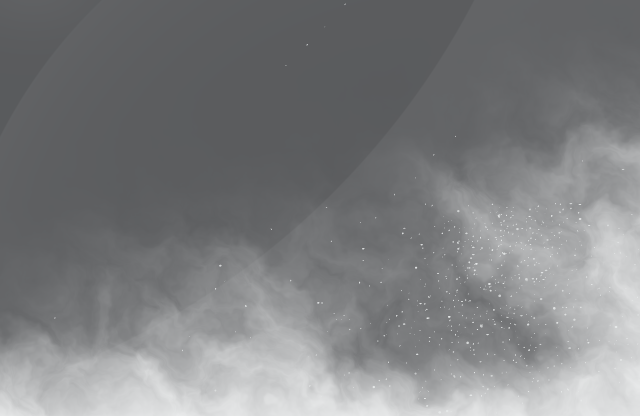
Give the GLSL for this background, as a WebGL 1 fragment shader.

```glsl
precision highp float;
// Pale smoke and drifting dust rising over a slate backdrop with two curved sheens.

uniform vec2 u_resolution;

#define SLATE vec3(0.350, 0.355, 0.363)
#define SMOKE vec3(0.915, 0.920, 0.922)
#define DUST vec3(0.90, 0.91, 0.91)
#define SHEEN 0.032
#define SMOKE_SCALE 4.5
#define SMOKE_WARP 0.10
#define SMOKE_CONTRAST 1.3
#define DUST_CELL 0.0125
#define DUST_TOP 0.51

float hash(vec2 p) {
  return fract(sin(dot(p, vec2(127.1, 311.7))) * 43758.5);
}

vec2 gradient(vec2 cell) {
  float a = 6.2832 * hash(cell);
  return vec2(cos(a), sin(a));
}

// Gradient noise, roughly -0.7 to 0.7
float noise(vec2 p) {
  vec2 i = floor(p), f = fract(p);
  vec2 w = f * f * f * (f * (f * 6.0 - 15.0) + 10.0);
  vec2 e = vec2(1.0, 0.0);
  float low = mix(dot(gradient(i), f), dot(gradient(i + e.xy), f - e.xy), w.x);
  float high = mix(dot(gradient(i + e.yx), f - e.yx),
                   dot(gradient(i + e.xx), f - e.xx), w.x);
  return mix(low, high, w.y);
}

float fbm(vec2 p) {
  float sum = 0.0, amp = 0.65;
  for (int i = 0; i < 5; i++) {
    sum += amp * noise(p);
    p = mat2(1.6, 1.2, -1.2, 1.6) * p + 3.7;
    amp *= 0.52;
  }
  return sum;
}

// Soft elliptical cloud
float puff(vec2 p, vec2 center, vec2 radii) {
  vec2 q = (p - center) / radii;
  return exp(-dot(q, q));
}

// Layers one translucent cloud over another
float screen(float a, float b) {
  return 1.0 - (1.0 - a) * (1.0 - b);
}

// Flat slate with light fading away from two large arcs
vec3 backdrop(vec2 p, float px) {
  float leftArc = 1.226 - distance(p, vec2(1.092, 0.114));
  float rightArc = distance(p, vec2(-0.532, 1.87)) - 1.885;
  float light = smoothstep(-px, px, leftArc) * exp(-max(leftArc, 0.0) / 0.22);
  light += smoothstep(-px, px, rightArc) * exp(-max(rightArc, 0.0) / 0.7);
  light += 0.9 * puff(p, vec2(0.08, 1.04), vec2(0.18, 0.12))
         * smoothstep(px, -px, leftArc);
  return SLATE + SHEEN * light;
}

float smokeDensity(vec2 p) {
  vec2 s = p * SMOKE_SCALE;
  vec2 warp = vec2(fbm(s + 11.3), fbm(s + 47.9));
  vec2 q = p + SMOKE_WARP * warp;

  float a = smoothstep(0.20, -0.04, q.y);
  a = screen(a, 0.53 * puff(q, vec2(0.56, 0.14), vec2(0.34, 0.23)));
  a = screen(a, 0.40 * puff(q, vec2(0.08, 0.07), vec2(0.25, 0.13)));
  a = screen(a, 0.08 * puff(q, vec2(1.00, 0.28), vec2(0.40, 0.25)));
  a = screen(a, 0.95 * puff(q, vec2(1.60, 0.20), vec2(0.30, 0.36)));
  a = screen(a, 0.32 * puff(q, vec2(1.36, 0.46), vec2(0.28, 0.14)));
  a = screen(a, 0.16 * puff(q, vec2(1.17, 0.49), vec2(0.14, 0.11)));
  a = screen(a, 0.14 * puff(q, vec2(1.50, 0.62), vec2(0.25, 0.16)));

  // Wisps stretched along the rising diagonal
  vec2 along = vec2(dot(p, vec2(0.8, -0.6)), dot(p, vec2(0.6, 0.8)));
  float wisps = fbm(along * vec2(6.0, 9.0) + 1.5 * warp);
  return clamp(a + SMOKE_CONTRAST * wisps * a * (1.1 - a), 0.0, 1.0);
}

// Jittered flecks: two fine layers and one of sparse larger flakes
float dust(vec2 p, float px) {
  float amount = 0.50 * puff(p, vec2(1.23, 0.45), vec2(0.13, 0.11));
  amount += 0.28 * puff(p, vec2(1.16, 0.23), vec2(0.20, 0.15));
  amount += 0.05 * puff(p, vec2(1.15, 0.25), vec2(0.48, 0.30));
  amount *= smoothstep(DUST_TOP + 0.005, DUST_TOP - 0.005, p.y);

  float cover = 0.0;
  for (int i = 0; i < 3; i++) {
    float k = float(i);
    float size = DUST_CELL * (1.0 + 0.4 * k + 1.6 * k * (k - 1.0));
    float turn = 0.4 + 1.1 * k;
    vec2 g = mat2(cos(turn), sin(turn), -sin(turn), cos(turn)) * p / size;
    vec2 id = floor(g) + 31.0 * k;
    vec2 jitter = vec2(hash(id + 5.3), hash(id + 9.1));
    vec2 d = (fract(g) - 0.2 - 0.6 * jitter) * size;
    d.x *= 1.0 + 0.9 * hash(id + 2.7);
    float radius = mix(0.0009, 0.0023, pow(hash(id + 7.9), 2.0)) * (1.0 + 0.4 * k);
    float fleck = clamp((radius - length(d)) / px + 0.5, 0.0, 1.0);
    cover = max(cover, fleck * step(hash(id), amount) * (0.6 + 0.4 * jitter.x));
  }
  return cover;
}

void main() {
  vec2 p = gl_FragCoord.xy / u_resolution.y;
  float px = 1.0 / u_resolution.y;
  vec3 color = mix(backdrop(p, px), SMOKE, smokeDensity(p));
  gl_FragColor = vec4(mix(color, DUST, dust(p, px)), 1.0);
}
```
